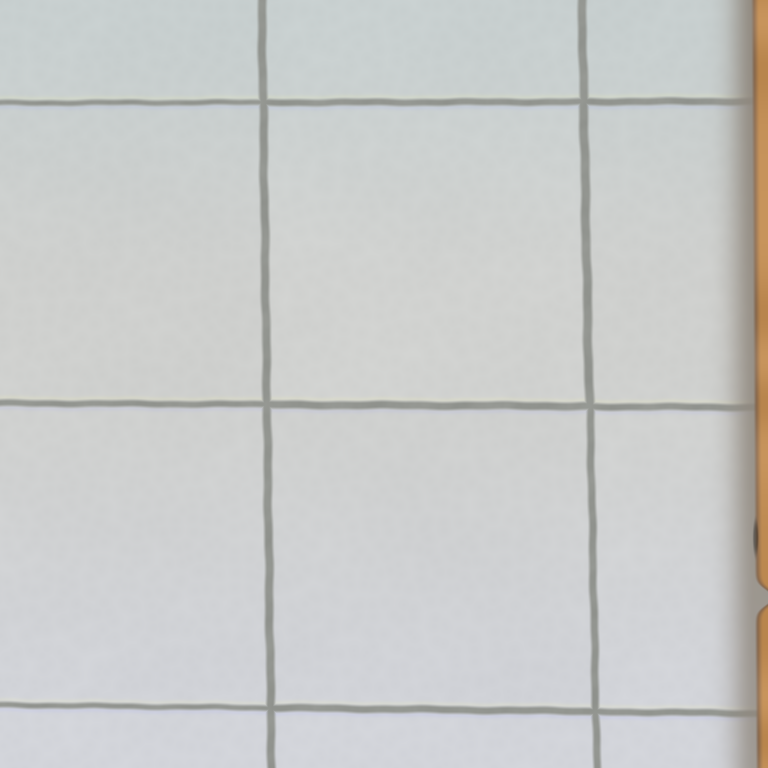
A WebGL 1 fragment shader for this pattern:

```glsl
precision highp float;
// Pale wall tiles with uneven grey grout, shaded toward a wooden trim on the right.

uniform vec2 u_resolution;

// Grid, measured from the top left in canvas units
const vec2 GRID_ORIGIN = vec2(0.341, 0.1335);
const vec2 TILE_PITCH = vec2(0.417, 0.392);
const vec2 GRID_SKEW = vec2(0.0125, -0.002);
const vec2 PITCH_SPREAD = vec2(0.006, 0.0065);

// Grout half widths and irregularity
const vec2 COLUMN_WIDTH = vec2(0.0047, 0.0060);
const vec2 ROW_WIDTH = vec2(0.0042, 0.0056);
const float LEFT_ROW_THINNING = 0.76;
const float SEGMENT_SHIFT = 0.0015;
const float WOBBLE = 0.0006;
const float SOFTNESS = 0.0028;

// Trim
const float TRIM_EDGE = 0.983;
const float TRIM_JOINT = 0.778;
const float SHADOW_START = 0.87;

// Surface variation
const float BLOTCH_CELLS = 54.0;
const float BLOTCH_AMOUNT = 0.014;
const float MOTTLE_AMOUNT = 0.006;

// Colours
const vec3 TILE_TOP = vec3(0.785, 0.815, 0.815);
const vec3 TILE_MIDDLE = vec3(0.815, 0.820, 0.812);
const vec3 TILE_BOTTOM = vec3(0.822, 0.830, 0.852);
const vec3 GROUT = vec3(0.575, 0.585, 0.565);
const vec3 SHADOW = vec3(0.56, 0.53, 0.49);
const vec3 WOOD = vec3(0.75, 0.55, 0.33);
const vec3 WOOD_DARK = vec3(0.54, 0.42, 0.32);
const vec3 FRINGE = vec3(0.022, 0.020, -0.020);

float hash(vec2 p) {
  return fract(sin(dot(p, vec2(127.1, 311.7))) * 4375.85);
}

// Distance to the nearest jittered cell point
float cellular(vec2 p) {
  vec2 cell = floor(p);
  float nearest = 2.0;
  for (int y = -1; y <= 1; y++) {
    for (int x = -1; x <= 1; x++) {
      vec2 c = cell + vec2(float(x), float(y));
      vec2 point = c + vec2(hash(c), hash(c + 37.0));
      nearest = min(nearest, distance(p, point));
    }
  }
  return nearest;
}

float layeredSines(vec2 p) {
  float sum = 0.0;
  float amplitude = 0.5;
  for (int i = 0; i < 4; i++) {
    sum += amplitude * sin(p.x + 1.3 * sin(p.y)) * sin(p.y + 0.7);
    p = mat2(1.6, 1.2, -1.2, 1.6) * p + 2.1;
    amplitude *= 0.55;
  }
  return sum;
}

// Signed distance from the nearest grid line, shifted per segment
float lineOffset(float coord, float pitch, float shift, float along) {
  float wave = sin(along * 43.0 + shift * 9.0) + 0.6 * sin(along * 117.0);
  return (fract(coord + 0.5) - 0.5) * pitch
       + (shift - 0.5) * SEGMENT_SHIFT + wave * WOBBLE;
}

float lineMask(float offset, float halfWidth, float soft) {
  return 1.0 - smoothstep(halfWidth - soft, halfWidth + soft, abs(offset));
}

void main() {
  vec2 p = gl_FragCoord.xy / u_resolution;
  p.y = 1.0 - p.y;
  float soft = max(SOFTNESS, 0.75 / min(u_resolution.x, u_resolution.y));

  // Slightly fanned grid
  vec2 pitch = TILE_PITCH + PITCH_SPREAD * p.yx;
  vec2 grid = (p - GRID_ORIGIN - GRID_SKEW * p.yx) / pitch;
  vec2 tile = floor(grid);
  vec2 line = floor(grid + 0.5);

  // Tile face: vertical tint, broad mottling and small blotches
  vec3 color = mix(TILE_TOP, TILE_MIDDLE, smoothstep(0.0, 0.4, p.y));
  color = mix(color, TILE_BOTTOM, smoothstep(0.45, 1.0, p.y));
  color += (hash(tile + 5.0) - 0.5) * 0.010;
  color += MOTTLE_AMOUNT * layeredSines(p * 15.0);
  color += BLOTCH_AMOUNT * (cellular(p * BLOTCH_CELLS) - 0.5);

  // Grout: width and position vary from segment to segment
  float columnSeed = hash(vec2(line.x, tile.y) + 11.0);
  float rowSeed = hash(vec2(tile.x, line.y) + 23.0);
  float columnOffset = lineOffset(grid.x, pitch.x, columnSeed, p.y);
  float rowOffset = lineOffset(grid.y, pitch.y, rowSeed, p.x);
  float columnHalf = mix(COLUMN_WIDTH.x, COLUMN_WIDTH.y, columnSeed);
  float rowHalf = mix(ROW_WIDTH.x, ROW_WIDTH.y, rowSeed);
  rowHalf *= mix(LEFT_ROW_THINNING, 1.0, step(0.0, grid.x));
  float grout = max(lineMask(columnOffset, columnHalf, soft),
                    lineMask(rowOffset, rowHalf, soft));
  float fringe = exp(-pow((abs(rowOffset) - rowHalf - soft) / 0.003, 2.0));
  color -= FRINGE * fringe * sign(rowOffset);
  color = mix(color, GROUT + 0.025 * layeredSines(p * 60.0), grout);

  // Shadow and wooden trim with one rounded joint
  float shadow = pow(smoothstep(SHADOW_START, TRIM_EDGE, p.x), 5.0);
  color = mix(color, SHADOW, shadow * mix(0.95, 0.75, p.y));
  float joint = exp(-pow((p.y - TRIM_JOINT) / 0.014, 2.0));
  float edge = TRIM_EDGE + 0.006 * p.y + 0.022 * joint - 0.003;
  vec3 wood = mix(WOOD_DARK, WOOD, smoothstep(0.0, 0.009, p.x - edge));
  wood += 0.03 * sin(p.y * 31.0 + 2.0 * sin(p.y * 13.0));
  color = mix(color, wood, smoothstep(-soft, soft, p.x - edge));
  float notch = length((p - vec2(0.984, 0.70)) / vec2(0.004, 0.026));
  color *= 1.0 - 0.35 * (1.0 - smoothstep(0.4, 1.2, notch));

  gl_FragColor = vec4(color, 1.0);
}
```
